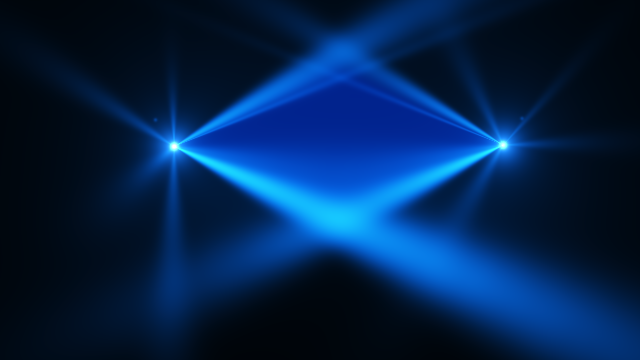
Write a Shadertoy shader that draws this background.

```glsl
// Two blue stage lamps whose crossing beams enclose a glowing diamond of haze.

// Positions use a stage 16/9 wide and 1 high.
const vec2 STAGE = vec2(16.0 / 9.0, 1.0);
const vec2 LEFT_LAMP = vec2(0.484, 0.593);
const vec2 RIGHT_LAMP = vec2(1.398, 0.597);
const vec2 SPECK_OFFSET = vec2(0.052, 0.074);
const vec2 HAZE_CENTRE = vec2(0.92, 0.68);

const vec3 LAMP_WHITE = vec3(0.85, 0.95, 1.0);
const vec3 DIAMOND_BLUE = vec3(0.0, 0.01, 0.36);
const float AMBIENT = 0.013;
const float HAZE_GAIN = 0.045;
const float DIAMOND_GAIN = 0.075;
const float SMOKE_DEPTH = 0.05;

// Each ray: angle, angular width, gain, reach.
const int RAY_COUNT = 8;
const vec4 LEFT_RAYS[RAY_COUNT] = vec4[RAY_COUNT](
    vec4( 0.51, 0.090, 1.00, 0.42),   // high beam
    vec4( 0.39, 0.024, 0.28, 0.42),   // thin high beam
    vec4(-0.42, 0.105, 2.10, 0.58),   // low beam
    vec4(-0.22, 0.190, 0.45, 0.35),   // haze above the low beam
    vec4(-1.59, 0.130, 0.22, 0.36),
    vec4( 2.57, 0.130, 0.22, 0.25),
    vec4( 1.60, 0.090, 0.42, 0.08),
    vec4(-2.40, 0.300, 0.22, 0.12));
const vec4 RIGHT_RAYS[RAY_COUNT] = vec4[RAY_COUNT](
    vec4( 2.61, 0.070, 0.90, 0.27),   // high beam
    vec4( 2.75, 0.024, 0.32, 0.28),   // thin high beam
    vec4(-2.72, 0.105, 2.15, 0.33),   // low beam
    vec4(-2.92, 0.190, 0.45, 0.33),   // haze above the low beam
    vec4( 0.03, 0.120, 0.18, 0.17),
    vec4( 0.84, 0.080, 0.17, 0.15),
    vec4( 2.02, 0.140, 0.18, 0.20),
    vec4(-2.12, 0.180, 0.19, 0.24));

// Sum of soft rays that spread from a lamp at the origin.
float rayLight(vec2 d, vec4 rays[RAY_COUNT]) {
    float r = length(d);
    float sum = 0.0;
    for (int i = 0; i < RAY_COUNT; i++) {
        vec4 ray = rays[i];
        vec2 axis = vec2(cos(ray.x), sin(ray.x));
        float turn = atan(axis.x * d.y - axis.y * d.x, dot(axis, d)) / ray.y;
        sum += ray.z * exp(-turn * turn - r / ray.w);
    }
    return sum;
}

// Halo around a lamp, with a small reflected speck beside it.
float lampHalo(vec2 d, vec2 speckOffset) {
    float r = length(d);
    float speck = length(d - speckOffset) / 0.005;
    return 0.9 * exp(-r / 0.028) + 0.12 * exp(-r / 0.12)
         + 0.15 * exp(-speck * speck);
}

float lampCore(vec2 d) {
    return exp(-dot(d, d) / 0.00011) + 0.3 * exp(-length(d) / 0.018);
}

// Soft sector that opens to the right between the high and low beams.
float sector(vec2 d) {
    float angle = atan(d.y, d.x);
    return smoothstep(-0.50, -0.26, angle) * (1.0 - smoothstep(0.38, 0.60, angle));
}

// Layered sines give the beams a faint uneven smoke.
float smoke(vec2 p) {
    float sum = 0.0;
    float weight = 0.5;
    for (int i = 0; i < 4; i++) {
        p = mat2(0.8, 0.6, -0.6, 0.8) * p * 1.7 + 1.3;
        sum += weight * sin(p.x + 1.5 * sin(p.y));
        weight *= 0.55;
    }
    return sum;
}

// Light amount to black, deep blue, azure and cyan.
vec3 blueRamp(float light) {
    float green = 1.0 - exp(-light);
    float blue = 1.0 - exp(-green * (2.0 + 6.0 * green));
    return vec3(0.04 * green + 0.12 * green * green * green, green, blue);
}

void mainImage(out vec4 fragColor, in vec2 fragCoord) {
    vec2 p = fragCoord / iResolution.xy * STAGE;
    vec2 fromLeft = p - LEFT_LAMP;
    vec2 fromRight = p - RIGHT_LAMP;

    // Beams and halos
    float light = rayLight(fromLeft, LEFT_RAYS) + rayLight(fromRight, RIGHT_RAYS);
    light *= 1.0 + SMOKE_DEPTH * smoke(p * 5.0);
    light += lampHalo(fromLeft, SPECK_OFFSET * vec2(-1.0, 1.0));
    light += lampHalo(fromRight, SPECK_OFFSET);

    // Room haze and the filled diamond
    vec2 haze = (p - HAZE_CENTRE) / vec2(0.72, 0.42);
    float diamond = sector(fromLeft) * sector(fromRight * vec2(-1.0, 1.0));
    light += AMBIENT + HAZE_GAIN * exp(-dot(haze, haze)) + DIAMOND_GAIN * diamond;

    vec3 color = blueRamp(light);
    color += DIAMOND_BLUE * diamond * (1.0 - color.b);
    color += LAMP_WHITE * (lampCore(fromLeft) + 0.8 * lampCore(fromRight));
    fragColor = vec4(clamp(color, 0.0, 1.0), 1.0);
}
```
